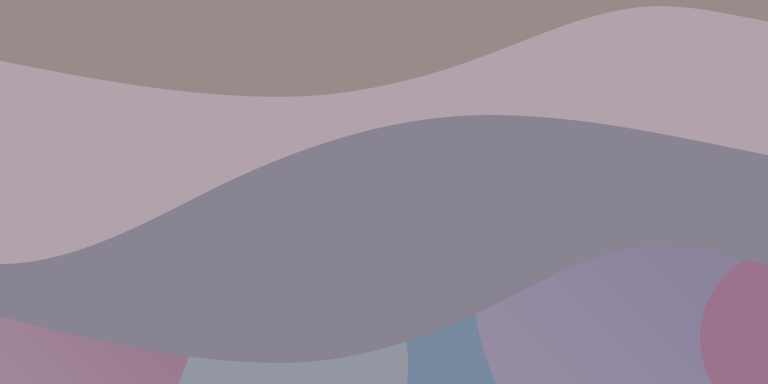
Reproduce this background procedurally as a Shadertoy shader.

```glsl
// Muted layered waves: a brown sky, a pink wave and a grey wave, with
// overlapping soft discs showing below the grey one. Wave outlines are
// piecewise Hermite curves; discs are distance functions, painted in order.

// Cubic between two knots, each holding (x, height, slope)
float hermite(float x, vec3 a, vec3 b) {
    float span = b.x - a.x;
    float t = clamp((x - a.x) / span, 0.0, 1.0);
    float s = 1.0 - t;
    return a.y * s * s * (1.0 + 2.0 * t) + b.y * t * t * (3.0 - 2.0 * t)
         + span * t * s * (a.z * s - b.z * t);
}

float lowerWave(float x) {
    vec3 trough = vec3(0.729, 0.055, 0.0);
    vec3 rise = vec3(1.237, 0.182, 0.47);
    vec3 crest = vec3(1.719, 0.362, 0.0);
    if (x < trough.x) return hermite(x, vec3(0.0, 0.177, -0.26), trough);
    if (x < rise.x) return hermite(x, trough, rise);
    if (x < crest.x) return hermite(x, rise, crest);
    return hermite(x, crest, vec3(2.0, 0.31, -0.24));
}

float middleWave(float x) {
    vec3 rise = vec3(0.521, 0.491, 0.51);
    vec3 crest = vec3(1.276, 0.7005, 0.0);
    if (x < rise.x) return hermite(x, vec3(0.0, 0.3125, 0.0), rise);
    if (x < crest.x) return hermite(x, rise, crest);
    return hermite(x, crest, vec3(2.0, 0.596, -0.2));
}

// The top wave is a flatter copy of the lower one
float upperWave(float x) {
    return 0.984 + 0.769 * (lowerWave(x) - 0.362);
}

// Smooth coverage of the inside, where the signed distance is negative
float cover(float signedDistance) {
    float pixel = 1.0 / iResolution.y;
    return smoothstep(0.75 * pixel, -0.75 * pixel, signedDistance);
}

float disc(vec2 p, vec2 centre, float radius) {
    return cover(length(p - centre) - radius);
}

void mainImage(out vec4 fragColor, in vec2 fragCoord) {
    // Canvas spans 2 by 1
    vec2 p = fragCoord / iResolution.xy * vec2(2.0, 1.0);

    // Discs over steel blue, with diagonal gradients on two of them
    vec3 color = vec3(0.465, 0.54, 0.625);
    color = mix(color, vec3(0.573, 0.592, 0.635), disc(p, vec2(0.672, 0.047), 0.391));

    vec3 mauve = mix(vec3(0.635, 0.535, 0.61), vec3(0.605, 0.48, 0.56),
                     clamp((p.x + p.y) / 0.5, 0.0, 1.0));
    color = mix(color, mauve, disc(p, vec2(-0.005, 0.229), 0.521));

    vec3 violet = mix(vec3(0.585, 0.55, 0.64), vec3(0.545, 0.51, 0.62),
                      smoothstep(1.25, 2.25, p.x + p.y));
    color = mix(color, violet, disc(p, vec2(1.958, 0.297), 0.729));

    color = mix(color, vec3(0.61, 0.45, 0.55), disc(p, vec2(2.057, 0.12), 0.234));

    // Waves from the lowest band upward
    color = mix(color, vec3(0.533, 0.518, 0.569), cover(lowerWave(p.x) - p.y));
    color = mix(color, vec3(0.7, 0.635, 0.67), cover(middleWave(p.x) - p.y));
    color = mix(color, vec3(0.6, 0.546, 0.54), cover(upperWave(p.x) - p.y));

    fragColor = vec4(color, 1.0);
}
```
